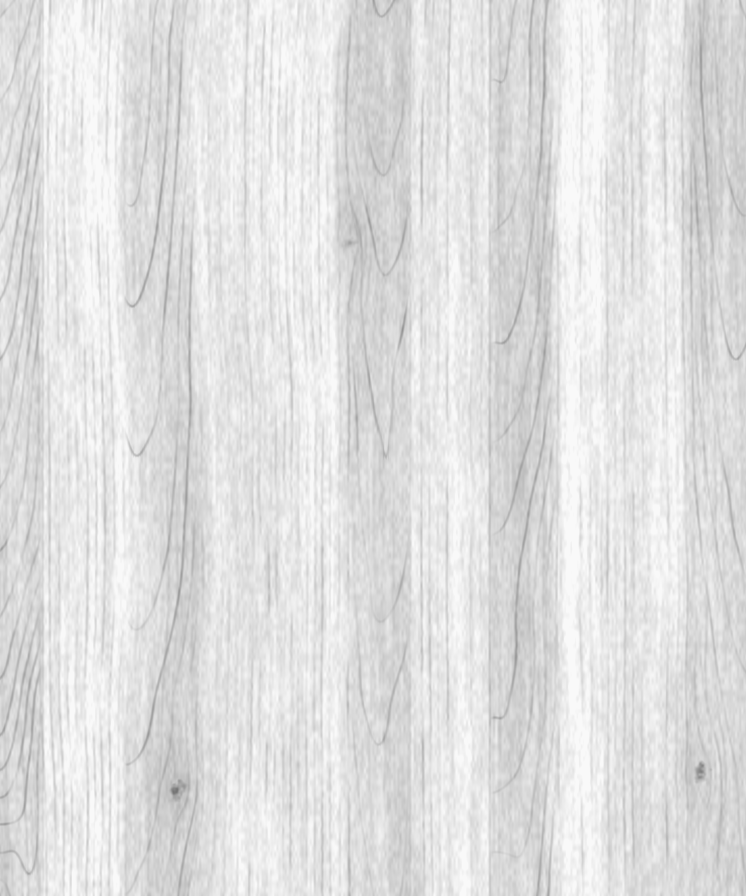
A Shadertoy shader for this texture:

```glsl
// Bleached wood: upright strips of pale and grey timber with fine broken grain.
// Straight grain follows a warped x coordinate that parts around knots; grey
// strips also carry nested arches, drawn as contours of a parabolic ring field.

#define ASPECT 0.832        // width of the panel relative to its height
#define GRAIN_DENSITY 92.0  // straight grain lines per panel height
#define LINE_WIDTH 0.0021   // reach of a grain line from its centre
#define GRAIN_DEPTH 0.13    // darkness of straight grain
#define ARCH_DEPTH 0.17     // darkness of arched grain
#define STREAK_DEPTH 0.07   // contrast of long fibres
#define SPECKLE_DEPTH 0.075 // contrast of the worn, chalky surface
#define SEAM_DEPTH 0.05     // darkness of hard joints

const float FIRST_TONE = 0.845;

// Strip borders: position across, softness, tone to the right.
const vec3 STRIPS[10] = vec3[10](
    vec3(0.058, 0.002, 0.930), vec3(0.172, 0.015, 0.850),
    vec3(0.262, 0.020, 0.890), vec3(0.355, 0.025, 0.938),
    vec3(0.460, 0.018, 0.840), vec3(0.550, 0.003, 0.908),
    vec3(0.656, 0.002, 0.845), vec3(0.745, 0.015, 0.955),
    vec3(0.815, 0.015, 0.908), vec3(0.925, 0.020, 0.845));

// Arched figure: left, right, rise of the arch, rings per height.
const vec4 FIGURES[5] = vec4[5](
    vec4(-0.030, 0.058, 0.3, 16.0), vec4(0.165, 0.270, 0.9, 6.0),
    vec4(0.470, 0.550, 0.8, 6.0), vec4(0.656, 0.750, 0.5, 8.0),
    vec4(0.925, 1.030, 1.0, 5.0));
const float ARCH_AXIS[5] = float[5](0.30, 0.15, 0.65, 0.05, 0.80);

// Knots: position across and up, radius, darkness.
const vec4 KNOTS[3] = vec4[3](
    vec4(0.238, 0.117, 0.010, 0.42), vec4(0.939, 0.138, 0.010, 0.36),
    vec4(0.469, 0.729, 0.008, 0.18));

float hash(vec2 cell) {
    vec3 q = fract(cell.xyx * 0.1031);
    q += dot(q, q.yzx + 33.33);
    return fract((q.x + q.y) * q.z);
}

float noise(vec2 p) {
    vec2 i = floor(p), f = fract(p);
    f = f * f * (3.0 - 2.0 * f);
    vec2 e = vec2(0.0, 1.0);
    return mix(mix(hash(i), hash(i + e.yx), f.x),
               mix(hash(i + e.xy), hash(i + e.yy), f.x), f.y);
}

// Noise centred on zero, stretched by scale.
float wave(vec2 p, float sx, float sy) {
    return noise(p * vec2(sx, sy)) - 0.5;
}

// Thin line at each whole phase, constant in width, with a soft shadow beside it.
float ringLine(float phase, float seed) {
    float slope = length(vec2(dFdx(phase), dFdy(phase))) * iResolution.y;
    float f = fract(phase);
    float dist = min(f, 1.0 - f) / max(slope, 0.001);
    float strength = 0.3 + 0.7 * hash(vec2(floor(phase + 0.5), seed));
    float line = 1.0 - smoothstep(0.0, LINE_WIDTH + 0.5 / iResolution.y, dist);
    return strength * (line + 0.22 * exp(-dist * 260.0));
}

void mainImage(out vec4 fragColor, in vec2 fragCoord) {
    vec2 uv = fragCoord / iResolution.xy;
    vec2 p = uv * vec2(ASPECT, 1.0);

    // Grain coordinate: slow bends, then detours around the knots
    float s = p.x + 0.014 * wave(p, 5.0, 2.5) + 0.004 * wave(p, 11.0, 9.0);
    float knotShade = 0.0;
    for (int i = 0; i < 3; i++) {
        vec4 knot = KNOTS[i];
        vec2 d = p - knot.xy * vec2(ASPECT, 1.0);
        vec2 q = d * vec2(1.0, 0.5);
        float r2 = 2.2 * knot.z * knot.z;
        s -= d.x * r2 / (dot(q, q) + r2);
        s -= 0.008 * exp(-dot(q, q) * 900.0);
        float r = length(d * vec2(1.0, 0.8)) / knot.z + 0.9 * wave(p, 170.0, 170.0);
        float core = 1.0 - smoothstep(0.2, 1.1, r);
        knotShade += knot.w * core * (0.35 + 0.65 * noise(p * 310.0));
        knotShade += 0.06 * exp(-dot(q, q) * 2500.0);
    }
    float across = s / ASPECT;

    // Strip tones and hard joints
    float tone = FIRST_TONE, seam = 0.0;
    for (int i = 0; i < 10; i++) {
        vec3 strip = STRIPS[i];
        float hard = 1.0 - step(0.005, strip.y);
        float x = mix(across, uv.x, hard) - strip.x;
        tone = mix(tone, strip.z, smoothstep(-strip.y, strip.y, x));
        seam += hard * (1.0 - smoothstep(0.0, 0.003, abs(x)));
    }

    // Arched grain inside the grey strips
    float arches = 0.0, figured = 0.0;
    for (int i = 0; i < 5; i++) {
        vec4 fig = FIGURES[i];
        float t = (uv.x - fig.x) / (fig.y - fig.x);
        float x = (across - fig.x) / (fig.y - fig.x) - ARCH_AXIS[i];
        float inside = smoothstep(0.0, 0.1, t) * (1.0 - smoothstep(0.88, 1.0, t));
        float bend = 0.16 * wave(p, 20.0, 5.0) + 0.02 * wave(p, 60.0, 22.0);
        float phase = fig.w * (p.y - fig.z * x * x + bend);
        arches += inside * ringLine(phase, float(i) + 7.0);
        figured += inside;
    }
    arches *= 0.35 + 0.65 * smoothstep(0.2, 0.65, noise(p * vec2(60.0, 9.0)));

    // Straight grain, worn into dashes
    float phase = GRAIN_DENSITY * s + 2.0 * noise(vec2(s * 32.0, 3.0));
    float grain = ringLine(phase, 1.0) * (1.0 - 0.6 * figured);
    grain *= smoothstep(0.15, 0.7, noise(vec2(s * 80.0, p.y * 14.0)));
    grain *= 0.6 + 0.4 * noise(p * vec2(200.0, 130.0));

    // Fibres, blotches and chalky speckle
    tone += 0.05 * wave(p, 15.0, 2.2);
    tone += STREAK_DEPTH * (wave(vec2(s, p.y), 75.0, 2.5) + wave(vec2(s, p.y), 270.0, 13.0));
    tone += SPECKLE_DEPTH * (wave(p, 430.0, 150.0) + 0.6 * wave(p, 210.0, 90.0));
    tone -= GRAIN_DEPTH * grain + ARCH_DEPTH * arches + SEAM_DEPTH * seam + knotShade;

    fragColor = vec4(vec3(clamp(tone, 0.4, 0.975)), 1.0);
}
```
